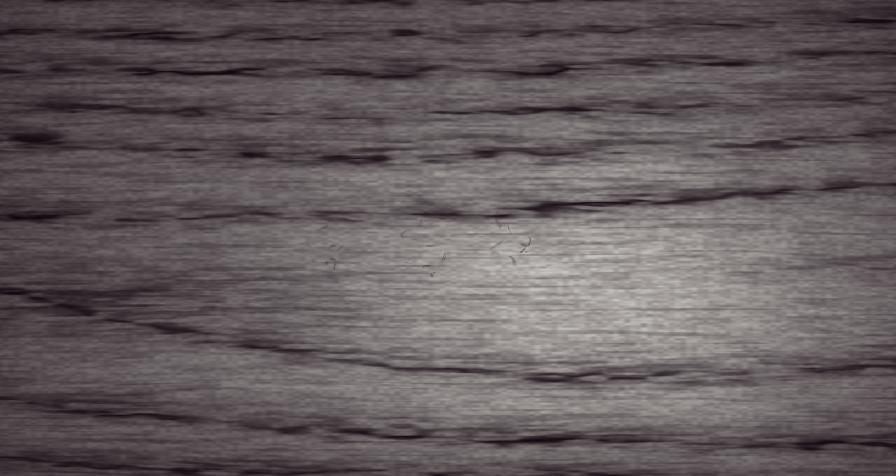
Write a Shadertoy shader that draws this texture.

```glsl
const vec3 DARK_WOOD = vec3(0.22, 0.18, 0.20);
const vec3 PALE_WOOD = vec3(0.64, 0.62, 0.61);
const float SHADE = 0.345;             // tone far from the light
const float BROAD_LIGHT = 0.10;
const float SPOT_LIGHT = 0.225;
const vec2 LIGHT_POS = vec2(1.22, 0.38);
const float BAND_DEPTH = 0.58;
const float GRAIN_DEPTH = 0.27;
const float LINE_DEPTH = 0.17;
const float SPECKLE_DEPTH = 0.20;
const float SCRATCH_DEPTH = 0.34;
const int SCRATCH_COUNT = 24;

// Growth rings: height at left, middle and right, then thickness
const int BAND_COUNT = 9;
const vec4 BANDS[BAND_COUNT] = vec4[BAND_COUNT](
    vec4(1.010, 1.005, 1.030, 0.013),
    vec4(0.930, 0.925, 0.957, 0.014),
    vec4(0.853, 0.852, 0.888, 0.017),
    vec4(0.773, 0.760, 0.793, 0.018),
    vec4(0.703, 0.672, 0.718, 0.023),
    vec4(0.543, 0.556, 0.608, 0.020),
    vec4(0.390, 0.225, 0.237, 0.026),
    vec4(0.168, 0.083, 0.072, 0.022),
    vec4(0.033, 0.000, -0.030, 0.020));

float hash(vec2 p) {
    vec3 q = fract(p.xyx * 0.1031);
    q += dot(q, q.yzx + 33.33);
    return fract((q.x + q.y) * q.z);
}

float noise(vec2 p) {
    vec2 cell = floor(p), f = fract(p);
    f = f * f * (3.0 - 2.0 * f);
    return mix(mix(hash(cell), hash(cell + vec2(1, 0)), f.x),
               mix(hash(cell + vec2(0, 1)), hash(cell + vec2(1, 1)), f.x), f.y);
}

// Horizontal fibres in two sizes
float fibres(vec2 p, vec2 scale) {
    return 0.6 * noise(p * scale + 11.0) + 0.4 * noise(p * scale * 1.7 + 57.0);
}

// Parabola through three heights, x from 0 to 1
float bandHeight(vec3 h, float x) {
    return h.x * (1.0 - 2.0 * x) * (1.0 - x) + h.y * 4.0 * x * (1.0 - x)
         + h.z * x * (2.0 * x - 1.0);
}

float patchMask(vec2 p, vec2 centre, vec2 size) {
    vec2 d = (p - centre) / size;
    return exp(-dot(d, d));
}

// Soft halo around a thin core, fading further upwards
float bandMask(vec2 p, float width) {
    float ragged = 0.014 * (noise(p * vec2(4.0, 14.0)) - 0.5)
                 + 0.018 * (noise(p * vec2(20.0, 110.0)) - 0.5);
    float mask = 0.0;
    for (int i = 0; i < BAND_COUNT; i++) {
        float d = (p.y + ragged - bandHeight(BANDS[i].xyz, p.x / width)) / BANDS[i].w;
        float halo = exp(-d * d / (d > 0.0 ? 3.0 : 0.9));
        float core = exp(-d * d / 0.10);
        float strength = 0.65 + 0.45 * noise(vec2(p.x * 4.0, float(i) * 7.3));
        mask = max(mask, (0.65 * halo + 0.35 * core) * strength);
    }
    // Broad stains where the rings are cut flat
    mask = max(mask, 0.62 * patchMask(p, vec2(0.22, 0.37), vec2(0.42, 0.080)));
    return max(mask, 0.55 * patchMask(p, vec2(1.86, 0.44), vec2(0.28, 0.030)));
}

float scratchMask(vec2 p) {
    vec2 bent = p + 0.022 * (vec2(noise(p * 55.0), noise(p * 55.0 + 90.0)) - 0.5);
    float mask = 0.0;
    for (int i = 0; i < SCRATCH_COUNT; i++) {
        float k = float(i);
        vec2 rnd = vec2(hash(vec2(k, 3.0)), hash(vec2(k, 8.0)));
        vec2 start = vec2(0.63 + 0.19 * mod(k, 3.0), 0.42) + rnd * vec2(0.10, 0.11);
        vec2 dir = vec2(hash(vec2(k, 15.0)) - 0.5, hash(vec2(k, 21.0)) - 0.3)
                 * vec2(0.045, 0.05);
        vec2 q = bent - start;
        float d = length(q - dir * clamp(dot(q, dir) / dot(dir, dir), 0.0, 1.0));
        mask = max(mask, smoothstep(0.0038, 0.0004, d) * (0.3 + 0.7 * rnd.x));
    }
    return mask * smoothstep(0.25, 0.65, noise(p * 90.0));
}

void mainImage(out vec4 fragColor, in vec2 fragCoord) {
    vec2 p = fragCoord / iResolution.y;
    float width = iResolution.x / iResolution.y;

    // Light pool and darkened borders
    vec2 toLight = (p - LIGHT_POS) * (p - LIGHT_POS);
    float tone = SHADE + BROAD_LIGHT * exp(-toLight.x / 1.2 - toLight.y / 0.4)
               + SPOT_LIGHT * exp(-toLight.x / 0.32 - toLight.y / 0.12);
    vec2 rim = abs(vec2(p.x / width, p.y) * 2.0 - 1.0);
    tone *= 1.0 - 0.14 * pow(rim.x, 4.0) - 0.12 * pow(rim.y, 4.0);
    tone *= 0.96 + 0.08 * noise(p * vec2(2.5, 9.0));

    // Fibres, drifting slightly off the horizontal
    vec2 grain = p + vec2(0.0, 0.015 * noise(p * vec2(2.0, 4.0)));
    tone *= 1.0 + GRAIN_DEPTH * (fibres(grain, vec2(16.0, 150.0)) - 0.5);
    tone *= 1.0 - LINE_DEPTH * smoothstep(0.58, 0.95, noise(grain * vec2(7.0, 180.0)));
    tone *= 1.0 + SPECKLE_DEPTH * (noise(grain * vec2(85.0, 215.0)) - 0.5);

    // Dark rings split into thin streaks
    float streak = smoothstep(0.32, 0.70, fibres(grain + 3.0, vec2(13.0, 120.0)));
    tone *= 1.0 - BAND_DEPTH * bandMask(p, width) * (0.38 + 0.92 * streak);
    tone *= 1.0 - SCRATCH_DEPTH * scratchMask(p);

    float mixAmount = (tone - DARK_WOOD.r) / (PALE_WOOD.r - DARK_WOOD.r);
    fragColor = vec4(clamp(mix(DARK_WOOD, PALE_WOOD, mixAmount), 0.0, 1.0), 1.0);
}
```
